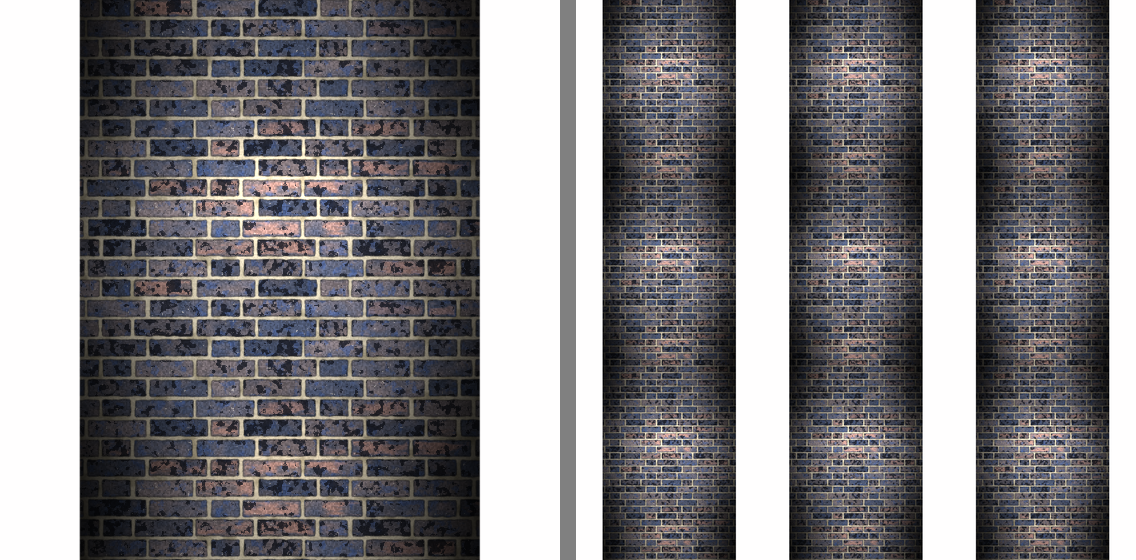
Left: one tile. Right: repeated 3 by 3.
Write a WebGL 2 fragment shader that draws this texture.

```glsl
#version 300 es
precision highp float;
// Upright panel of dark speckled brick with pale mortar, dimmed at its sides, on white.
uniform vec2 u_resolution;
out vec4 outColor;

const float TAU = 6.2831853;
const float ROWS = 28.0;           // courses over the canvas height
const float ROW_CYCLE = 14.0;      // courses before the brick wear recurs
const float ROW_SHIFT = 0.09;      // height of the lowest joint, in courses
const float BOND = 0.388;          // width of one header and three stretchers
const float BOND_START = 0.3737;   // left end of a header in even courses
const float HEADER = 0.148;        // header share of the bond
const float STRETCHER = (1.0 - HEADER) / 3.0;
const vec2 JOINT = vec2(0.0070, 0.0062);
const float CORNER = 0.0030;
const vec2 PANEL = vec2(0.1425, 0.8568);
const vec3 WHITE = vec3(1.0, 0.995, 0.995);
const vec3 MORTAR = vec3(0.87, 0.83, 0.73);
const vec3 MORTAR_DIRT = vec3(0.56, 0.52, 0.40);
const vec3 SLATE = vec3(0.29, 0.33, 0.43);
const vec3 MAUVE = vec3(0.49, 0.45, 0.47);
const vec3 BLUE = vec3(0.25, 0.35, 0.58);
const vec3 ROSE = vec3(0.72, 0.55, 0.51);
const vec3 SOOT = vec3(0.09, 0.10, 0.14);
const vec3 LIME = vec3(0.78, 0.76, 0.74);

float hash(vec2 p) {
  vec3 q = fract(vec3(p.xyx) * vec3(0.1031, 0.1030, 0.0973));
  q += dot(q, q.yzx + 33.33);
  return fract((q.x + q.y) * q.z);
}

// Value noise; scale.y is even, so it wraps at half the canvas height.
float noise(vec2 p, vec2 scale) {
  p *= scale;
  vec2 i = floor(p), f = fract(p);
  f = f * f * (3.0 - 2.0 * f);
  float wrap = scale.y * 0.5;
  vec2 y = mod(vec2(i.y, i.y + 1.0), wrap) + scale.x;
  float low = mix(hash(vec2(i.x, y.x)), hash(vec2(i.x + 1.0, y.x)), f.x);
  float high = mix(hash(vec2(i.x, y.y)), hash(vec2(i.x + 1.0, y.y)), f.x);
  return mix(low, high, f.y);
}

float fbm(vec2 p, vec2 scale) {
  float sum = 0.0, weight = 0.533;
  for (int k = 0; k < 4; k++) {
    sum += weight * noise(p, scale);
    scale *= 2.0;
    weight *= 0.5;
  }
  return sum;
}

float roundedBox(vec2 p, vec2 halfSize, float radius) {
  vec2 d = abs(p) - halfSize + radius;
  return length(max(d, 0.0)) + min(max(d.x, d.y), 0.0) - radius;
}

// Broad light that fades to the sides and corners, periodic in height.
float vignette(vec2 p) {
  float side = pow(abs(p.x - 0.5) / 0.357, 2.6);
  float rise = 0.5 - 0.5 * cos(TAU * (p.y - 0.56));
  return 1.10 * exp(-0.95 * side - 0.34 * rise - 0.85 * side * rise);
}

// Warm patch of light, twice over the height.
float glow(vec2 p) {
  float x = (p.x - 0.51) / 0.16;
  return exp(-x * x - 1.6 * (1.0 - cos(2.0 * TAU * (p.y - 0.67))));
}

void main() {
  vec2 p = gl_FragCoord.xy / u_resolution;
  float pixel = 1.0 / min(u_resolution.x, u_resolution.y);

  // Course and brick: one header, then three stretchers.
  float course = p.y * ROWS - ROW_SHIFT;
  float row = mod(floor(course), ROW_CYCLE);
  float run = (p.x - BOND_START) / BOND + 0.5 * mod(row, 2.0);
  float t = fract(run);
  float slot = t < HEADER ? 0.0 : 1.0 + min(floor((t - HEADER) / STRETCHER), 2.0);
  float width = slot < 0.5 ? HEADER : STRETCHER;
  float start = slot < 0.5 ? 0.0 : HEADER + (slot - 1.0) * STRETCHER;
  vec2 id = vec2(floor(run) * 4.0 + slot + 40.0, row + 7.0);
  float tone = hash(id), kind = hash(id + 61.7), shade = hash(id + 113.3);

  // Uneven brick outline.
  vec2 local = vec2((t - start - 0.5 * width) * BOND, (fract(course) - 0.5) / ROWS);
  local += (vec2(kind, shade) - 0.5) * vec2(0.0026, 0.0016);
  vec2 halfSize = 0.5 * (vec2(width * BOND, 1.0 / ROWS) - JOINT);
  float d = roundedBox(local, halfSize, CORNER);
  d += (fbm(p, vec2(90.0)) - 0.5) * 0.0030;
  float soft = 0.6 * pixel + 0.0006;
  float brickMask = 1.0 - smoothstep(-soft, soft, d);

  // Fired face: mottled slate to mauve, blue bloom, rosy smears.
  float mottling = fbm(p, vec2(46.0, 60.0));
  float spots = fbm(p, vec2(110.0));
  float grain = noise(p, vec2(420.0));
  vec3 brick = mix(SLATE, MAUVE, clamp(tone * 1.1 + (mottling - 0.5) * 1.3, 0.0, 1.0));
  brick = mix(brick, BLUE, 0.55 * smoothstep(0.55, 0.72, fbm(p + 0.31, vec2(80.0))));
  float rosy = smoothstep(0.74, 0.92, kind + 0.28 * glow(p));
  float smear = smoothstep(0.36, 0.62, fbm(p + 0.17, vec2(26.0, 70.0)));
  brick = mix(brick, ROSE, rosy * smear * smoothstep(-0.001, -0.006, d) * 0.85);

  // Soot blotches, pale flecks, dark rim.
  float sootLevel = mix(0.50, 0.64, shade);
  brick = mix(brick, SOOT, 0.80 * smoothstep(sootLevel, sootLevel + 0.11, spots));
  brick = mix(brick, LIME, 0.6 * smoothstep(0.76, 0.86, fbm(p + 0.43, vec2(150.0))));
  brick *= (0.80 + 0.40 * grain) * mix(0.85, 1.12, shade);
  brick *= mix(0.72, 1.0, smoothstep(0.0, -0.0035, d));

  // Mortar, stained and shaded where it meets the brick.
  float stain = smoothstep(0.45, 0.78, fbm(p + 0.71, vec2(40.0)));
  vec3 mortar = mix(MORTAR, MORTAR_DIRT, 0.55 * stain);
  mortar *= (0.92 + 0.14 * grain) * mix(0.74, 1.0, smoothstep(0.0, 0.0024, d));

  // Lighting and panel edges.
  vec3 wall = mix(mortar, brick, brickMask) * vignette(p);
  wall *= 1.0 + glow(p) * vec3(0.30, 0.27, 0.24);
  vec2 inside = smoothstep(-pixel, pixel, vec2(p.x - PANEL.x, PANEL.y - p.x));
  outColor = vec4(mix(WHITE, min(wall, 1.0), inside.x * inside.y), 1.0);
}
```
